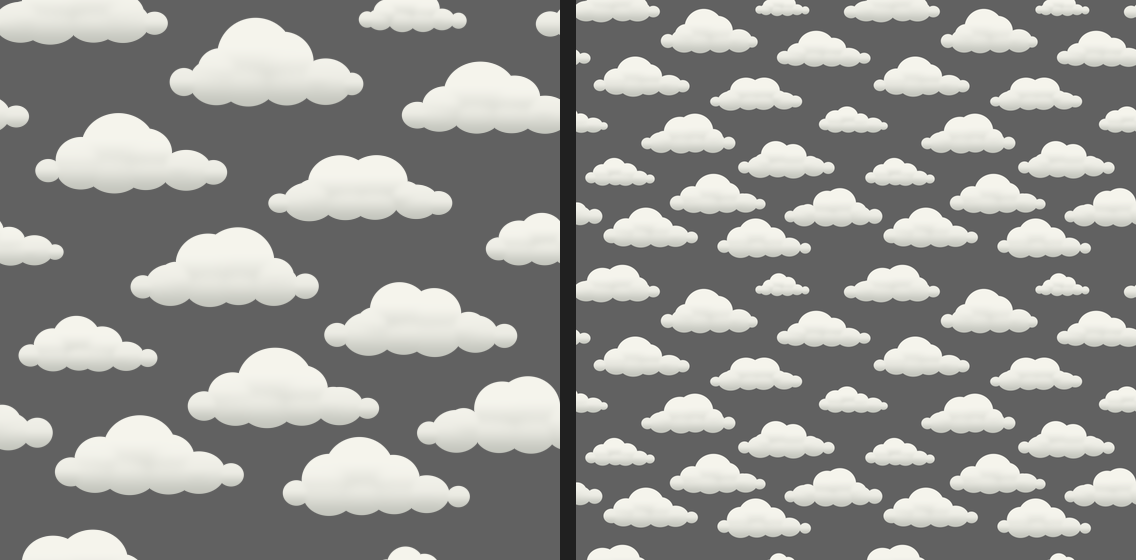
Left, the tile; right, the same tile 2 across and 2 down.
This pattern is drawn by a three.js fragment shader. Its source:

```glsl
varying vec2 vUv;

const float CLOUD_COUNT = 13.0;
const float EDGE = 0.0013;
const vec3 SKY = vec3(0.38);
const vec3 SUNLIT = vec3(0.96, 0.957, 0.927);
const vec3 SHADED = vec3(0.765, 0.772, 0.74);

float hash(float n) {
  n = fract(n * 0.1031);
  n *= n + 33.33;
  n *= n + n;
  return fract(n);
}

float jitter(float seed, float amount) {
  return (hash(seed) * 2.0 - 1.0) * amount;
}

// Shortest offset between two points on the wrapping canvas
vec2 wrapOffset(vec2 offset) {
  return offset - floor(offset + 0.5);
}

float ellipseDistance(vec2 p, vec2 radii) {
  float k = length(p / radii);
  return k * (k - 1.0) / max(length(p / (radii * radii)), 0.001);
}

// Accumulates outline distance (x), weighted light (y) and weight (z)
void addPuff(vec2 p, vec2 radii, float priority, inout vec3 body) {
  vec2 q = p / radii;
  float weight = priority * exp(-4.0 * dot(q, q));
  float light = smoothstep(-1.05, 0.3, q.y);
  body.x = min(body.x, ellipseDistance(p, radii));
  body.y += light * weight;
  body.z += weight;
}

// Colour and coverage of a cloud; its half width is one local unit
vec4 cloud(vec2 offset, float size, float seed) {
  vec2 p = offset / size;
  if (abs(p.x) > 1.25 || abs(p.y) > 0.7) return vec4(0.0);
  p.y /= 0.98 + jitter(seed + 3.0, 0.08);
  vec3 body = vec3(10.0, 0.0, 0.0);
  float peak = -0.05 + jitter(seed + 7.0, 0.16);

  // Crown: puffs swell towards the peak
  for (int i = 0; i < 6; i++) {
    float k = float(i);
    float x = -0.87 + 0.348 * k;
    float swell = exp(-4.0 * (x - peak) * (x - peak));
    float radius = (0.125 + 0.22 * swell) * (1.0 + jitter(seed + k * 5.3, 0.13));
    vec2 center = vec2(x + jitter(seed + k * 9.1, 0.05) * (0.3 + swell), -0.2 + 0.3 * swell);
    addPuff(p - center, radius * vec2(1.06, 1.0), 1.0, body);
  }

  // Belly: flatter puffs in front form the scalloped base
  for (int i = 0; i < 4; i++) {
    float k = float(i);
    float x = -0.57 + 0.38 * k + jitter(seed + 40.0 + k * 6.7, 0.05);
    float radius = (0.175 + 0.06 * (1.0 - x * x)) * (1.0 + jitter(seed + 60.0 + k * 3.9, 0.1));
    addPuff(p - vec2(x, -0.17), radius * vec2(1.2, 1.0), 1.5, body);
  }

  float puffLight = body.y / max(body.z, 0.000001);
  float heightLight = smoothstep(-0.42, 0.2, p.y);
  float light = mix(puffLight, heightLight, 0.3);
  float coverage = 1.0 - smoothstep(-EDGE, EDGE, body.x * size);
  return vec4(mix(SHADED, SUNLIT, light), coverage);
}

// Slanted lattice with alternating stagger and a slight vertical bow
vec2 cloudCenter(float index) {
  float side = mod(index, 2.0) * 2.0 - 1.0;
  float bow = 0.0013 * (index - 5.5) * (index - 5.5) - 0.0195;
  vec2 lattice = vec2(0.113 + 0.379 * index, 0.958 - index / 14.0 + bow);
  return lattice - side * vec2(0.014, 0.009);
}

// Two of the lattice clouds are smaller than the rest
float cloudSize(float index) {
  float small = step(11.0, mod(index * index, CLOUD_COUNT));
  return 0.166 - 0.044 * small + jitter(index + 81.0, 0.006);
}

vec3 composite(vec3 base, vec4 layer) {
  return mix(base, layer.rgb, layer.a);
}

void main() {
  vec3 color = SKY;
  for (float i = 0.0; i < CLOUD_COUNT; i++) {
    vec2 offset = wrapOffset(vUv - cloudCenter(i));
    color = composite(color, cloud(offset, cloudSize(i), i * 17.0 + 5.0));
  }

  // Smallest cloud fills the gap where the lattice wraps
  vec2 gapOffset = wrapOffset(vUv - vec2(0.737, 0.982));
  color = composite(color, cloud(gapOffset, 0.094, 251.0));
  gl_FragColor = vec4(color, 1.0);
}
```
